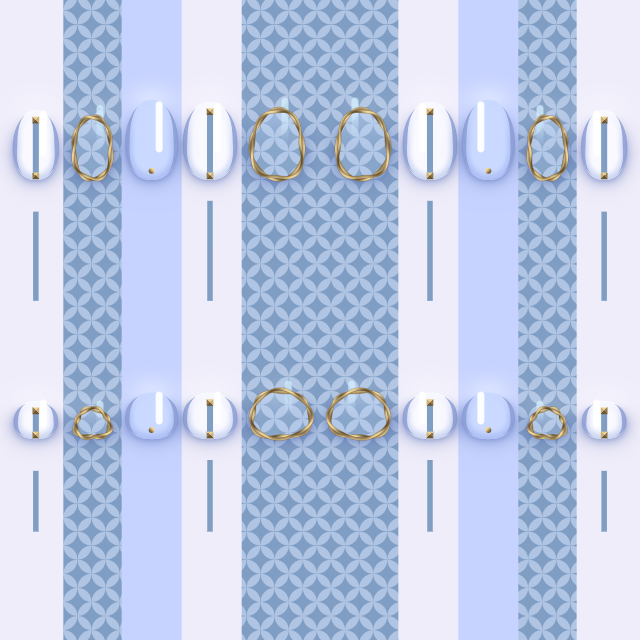
A Shadertoy shader for this pattern:

```glsl
// Mirrored stripes with petal lattice, two rows of glossy ovals, gold rings, bars and beads.

float unitsPerPixel;

float cover(float d) { return clamp(0.5 - d / unitsPerPixel, 0.0, 1.0); }

float boxDist(vec2 p, vec2 halfSize) {
    vec2 d = abs(p) - halfSize;
    return length(max(d, 0.0)) + min(max(d.x, d.y), 0.0);
}

float capsuleDist(vec2 p, float halfLength, float radius) {
    return length(vec2(p.x, max(abs(p.y) - halfLength, 0.0))) - radius;
}

// Overlapping circles on a diagonal grid: lens petals along every cell edge
vec3 petalLattice(vec2 p) {
    p -= vec2(-71.3, 67.3);
    vec2 cell = abs(fract(vec2(p.x + p.y, p.x - p.y) / 33.8) - 0.5);
    float lens = length(vec2(1.0 - max(cell.x, cell.y), min(cell.x, cell.y))) - 0.7071;
    return mix(vec3(0.50, 0.615, 0.765), vec3(0.69, 0.77, 0.89), cover(lens * 23.9));
}

vec3 stripes(vec2 p, float x) {
    vec3 lattice = petalLattice(p), pale = vec3(0.94, 0.93, 0.98);
    vec3 col = mix(pale, lattice, cover(x - 308.0));
    col = mix(col, vec3(0.775, 0.825, 1.0), cover(x - 238.0));
    col = mix(col, pale, cover(x - 166.0));
    return mix(col, lattice, cover(x - 94.0));
}

vec3 gold(float light) {
    return mix(vec3(0.40, 0.31, 0.17), vec3(0.95, 0.84, 0.59), clamp(light, 0.0, 1.0));
}

// Signed radial distance to an oval that narrows towards the top
float ovalDist(vec2 p, vec2 size, float taper) {
    vec2 q = abs(p / size);
    q.x /= 1.0 - taper * p.y / size.y;
    float k = max(pow(pow(q.x, 2.3) + pow(q.y, 2.3), 1.0 / 2.3), 0.001);
    return length(p) * (1.0 - 1.0 / k);
}

// Two strands twisting around the outline
vec3 twistedRing(vec3 col, vec2 p, vec2 size, float d, float seed) {
    float a = atan(p.y / size.y, p.x / size.x);
    for (int s = 0; s < 2; s++) {
        float phase = a * 4.0 + seed + float(s) * 3.14159;
        float off = d + 2.0 + 1.9 * sin(phase) + 0.8 * sin(a * 3.0 + seed);
        float light = 0.55 + 0.3 * cos(phase) + 0.25 * sin(a * 7.0 + seed) + off * 0.15;
        col = mix(col, gold(0.15), 0.6 * cover(abs(off) - 2.0));
        col = mix(col, gold(light), cover(abs(off) - 1.4));
    }
    return col;
}

// Square stud with four facets
vec3 stud(vec3 col, vec2 p) {
    float light = abs(p.x) > abs(p.y) ? 0.5 - 0.2 * sign(p.x) : 0.5 + 0.45 * sign(p.y);
    return mix(col, gold(light), cover(boxDist(p, vec2(4.0))));
}

void mainImage(out vec4 fragColor, in vec2 fragCoord) {
    // The canvas is 768 units tall, centred and mirrored left to right
    unitsPerPixel = 768.0 / iResolution.y;
    vec2 p = (fragCoord - 0.5 * iResolution.xy) * unitsPerPixel;
    float x = abs(p.x);
    vec3 col = stripes(p, x);

    bool upper = p.y > 0.0;
    float base = upper ? 168.0 : -143.0;
    float centers[5] = float[](51.0, 132.0, 202.0, 273.0, 341.0);
    vec2 tall[5] = vec2[](vec2(32, 43), vec2(31, 47), vec2(30, 48), vec2(24, 39), vec2(26, 42));
    vec2 squat[5] = vec2[](vec2(37, 30), vec2(31, 28), vec2(30, 28), vec2(22, 19), vec2(25, 23));

    for (int i = 0; i < 5; i++) {
        int kind = i % 3; // 0 ring, 1 bar, 2 bead
        vec2 size = upper ? tall[i] : squat[i];
        float shift = !upper && i == 0 ? 4.0 : 0.0;
        vec2 q = vec2(x - centers[i] + shift, p.y - base - size.y);
        float d = ovalDist(q, size, kind == 0 ? 0.14 : 0.07);
        float h = q.y / size.y;
        float inside = cover(d);

        // Glow above, shadow around the sides and below
        vec2 g = (q - vec2(0.0, size.y)) / vec2(28.0, 20.0);
        col = mix(col, vec3(0.97, 0.98, 1.0), (kind == 0 ? 0.1 : 0.4) * exp(-dot(g, g)));
        float halo = exp(-max(d, 0.0) / 6.5) * smoothstep(1.05, -0.4, h);
        col = mix(col, vec3(0.36, 0.45, 0.71), 0.55 * halo * (1.0 - inside));

        // Glossy body
        float depth = smoothstep(0.0, -13.0, d);
        vec3 rim = kind == 1 ? vec3(0.80, 0.84, 0.95) : vec3(0.68, 0.75, 0.96);
        vec3 core = kind == 1 ? vec3(0.975, 0.975, 1.0) : vec3(0.79, 0.85, 1.0);
        vec3 body = mix(mix(rim, core, smoothstep(-0.2, 1.0, h)), core, depth);
        if (kind == 0) body = mix(col, vec3(0.78, 0.87, 0.99), 0.12 + 0.22 * smoothstep(-0.3, 1.0, h));
        col = mix(col, body, inside);

        // Side crescents
        float crescent = cover(abs(d + 1.0) - 2.7 * (1.0 - h * h * 1.5));
        crescent *= step(0.5, abs(q.x) / size.x) * step(abs(h), 0.82);
        col = mix(col, vec3(0.53, 0.60, 0.82), (kind == 0 ? 0.3 : 0.8) * crescent);

        // Highlight towards the mirror axis
        vec2 s = q - vec2(-9.0, size.y * (kind == 0 ? 0.65 : 0.33));
        float shine = smoothstep(1.2, -1.2, capsuleDist(s, size.y * 0.55, 4.2));
        float fade = kind == 0 ? 0.75 * smoothstep(-0.75, 0.5, s.y / size.y) : 0.95;
        col = mix(col, kind == 0 ? vec3(0.83, 0.94, 1.0) : vec3(1.0), shine * fade);

        // Ornaments
        vec2 b = vec2(q.x, p.y - base);
        if (kind == 0) col = twistedRing(col, q, size, d, float(i) * 1.7 + base);
        if (kind == 1) {
            float top = 2.0 * size.y - 12.0;
            float start = i == 4 ? -38.0 : -25.0, end = upper ? -145.0 : -111.0;
            float inlay = boxDist(b - vec2(0.0, 0.5 * (top + 5.0)), vec2(3.6, 0.5 * (top - 5.0)));
            float dash = boxDist(b - vec2(0.0, 0.5 * (start + end)), vec2(3.3, 0.5 * (start - end)));
            col = mix(col, vec3(0.50, 0.62, 0.77), cover(min(inlay, dash)));
            col = stud(stud(col, b - vec2(0.0, 5.0)), b - vec2(0.0, top));
        }
        if (kind == 2) {
            vec2 c = b - vec2(0.0, 11.0);
            col = mix(col, gold(0.6 + 0.14 * (c.y - c.x)), cover(length(c) - 3.6));
        }
    }
    fragColor = vec4(col, 1.0);
}
```
